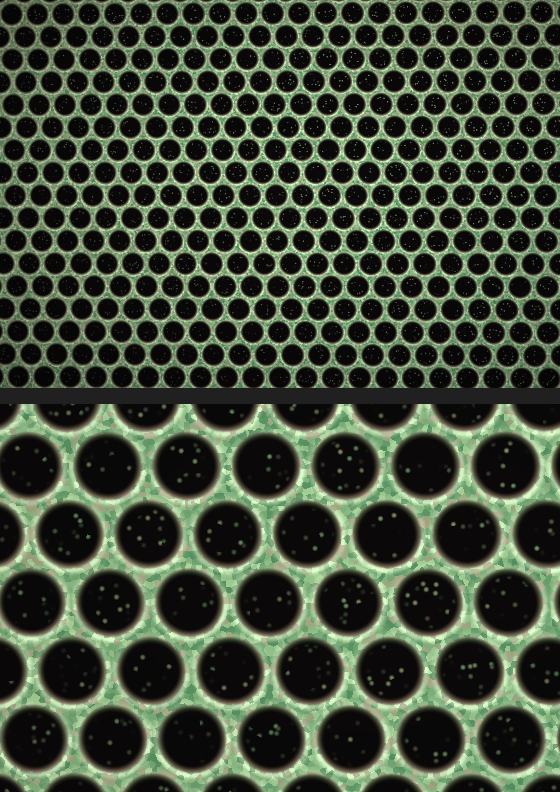
Top: the whole. Bottom: its middle third, enlarged.
Write a WebGL 2 fragment shader that draws this pattern.

```glsl
#version 300 es
precision highp float;

uniform vec2 u_resolution;
out vec4 outColor;

const vec3 BLACK = vec3(0.035, 0.028, 0.028);
const vec3 SHADE = vec3(0.19, 0.25, 0.16);
const vec3 GREEN = vec3(0.36, 0.60, 0.40);
const vec3 PALE = vec3(0.75, 0.86, 0.69);
const vec3 OLIVE = vec3(0.53, 0.54, 0.36);
const vec3 BROWN = vec3(0.49, 0.37, 0.33);

const vec2 PITCH = vec2(0.0683, 0.0587);   // column and row spacing
const vec2 CENTRE = vec2(0.712, 0.496);    // a hole near the middle
const float ROW_RATIO = 0.866;

vec2 hash2(vec2 p) {
    vec2 k = vec2(dot(p, vec2(127.1, 311.7)), dot(p, vec2(269.5, 183.3)));
    return fract(sin(k) * 43758.5);
}

// Distance to the nearest scattered point, and that point's random value
vec2 cellular(vec2 p) {
    vec2 base = floor(p);
    vec2 best = vec2(9.0, 0.0);
    for (int j = -1; j <= 1; j++) {
        for (int i = -1; i <= 1; i++) {
            vec2 cell = base + vec2(i, j);
            float d = length(cell + hash2(cell) - p);
            if (d < best.x) best = vec2(d, hash2(cell + 57.3).x);
        }
    }
    return best;
}

// Canvas position to lattice units, with a slight skew and perspective
vec2 toLattice(vec2 p, vec2 centre, vec2 pitch) {
    vec2 q = (p - centre) / pitch;
    float row = q.y / (1.0 + 0.0006 * q.x);
    float column = q.x + 0.017 * row - 0.0015 * q.x * q.x;
    return vec2(column, row * ROW_RATIO);
}

// Offset from the nearest centre of a hexagonal packing
vec2 hexOffset(vec2 h) {
    vec2 span = vec2(1.0, 2.0 * ROW_RATIO);
    vec2 a = h - span * round(h / span);
    vec2 shifted = h - 0.5 * span;
    vec2 b = shifted - span * round(shifted / span);
    return dot(a, a) < dot(b, b) ? a : b;
}

float band(float x, float middle, float width) {
    float t = (x - middle) / width;
    return exp(-t * t);
}

// Slow drift of tone over the sheet
float drift(vec2 p) {
    return 0.5 + 0.25 * sin(p.x * 4.1 + p.y * 2.3) + 0.25 * sin(p.y * 5.7 - p.x * 2.9 + 1.4);
}

vec3 metal(vec2 p, float radius, float lit, float warmth) {
    vec2 grain = cellular(p * 200.0);
    float edgeLight = band(radius, 0.455, 0.045) * (0.55 + 0.35 * lit);
    float speckle = grain.y - 0.5;
    vec3 color = mix(GREEN, OLIVE, clamp(warmth + 0.5 * speckle, 0.0, 1.0));
    color = mix(color, PALE, clamp(0.18 + edgeLight + 0.55 * speckle, 0.0, 1.0));
    color *= 1.0 + 0.28 * speckle;
    return mix(color, BROWN, 0.45 * step(0.86, grain.y));
}

vec3 hole(vec2 p, float radius, float lit, float glintAmount) {
    // Wall: shaded above, lit below
    float wall = smoothstep(0.335, 0.42, radius);
    vec3 wallColor = mix(SHADE, BROWN, 0.25 + 0.35 * lit);
    vec3 color = mix(BLACK, wallColor, wall);

    // Scattered glints behind the sheet
    vec2 spot = cellular(p * 135.0);
    float shine = smoothstep(0.42, 0.08, spot.x) * smoothstep(0.62, 1.0, spot.y);
    vec3 tint = mix(GREEN, OLIVE, fract(spot.y * 37.0));
    float inside = 1.0 - smoothstep(0.26, 0.36, radius);
    return color + tint * shine * inside * glintAmount;
}

void main() {
    vec2 p = gl_FragCoord.xy / u_resolution.y;
    float aspect = u_resolution.x / u_resolution.y;
    vec2 uv = vec2(p.x / aspect, p.y);

    vec2 offset = hexOffset(toLattice(p, CENTRE, PITCH));
    float radius = length(offset);
    float lit = dot(offset / max(radius, 0.001), vec2(0.25, -0.97));

    // Focus softens away from the middle, most at the left
    float blur = 0.022 + 0.03 * smoothstep(0.55, 0.0, uv.x);
    float soft = max(blur, 0.7 / (u_resolution.y * PITCH.x));

    float corner = smoothstep(0.3, 1.4, uv.y + 1.0 - uv.x);
    float warmth = 0.1 + 0.35 * drift(p) * corner + 0.15 * smoothstep(0.6, 1.0, uv.y);
    float glints = mix(0.35, 1.0, smoothstep(0.0, 1.0, uv.x * 0.7 + uv.y * 0.5));

    vec3 sheet = metal(p, radius, lit, warmth);
    vec3 opening = hole(p, radius, lit, glints);
    vec3 color = mix(opening, sheet, smoothstep(0.42 - soft, 0.42 + soft, radius));

    // Thin reddish fringe on the rim
    color = mix(color, BROWN, 0.35 * band(radius, 0.415, 0.022));

    // Darker towards the corners
    vec2 fromMiddle = uv - vec2(0.54, 0.52);
    color *= 1.08 - 0.85 * dot(fromMiddle, fromMiddle);
    outColor = vec4(clamp(color, 0.0, 1.0), 1.0);
}
```
